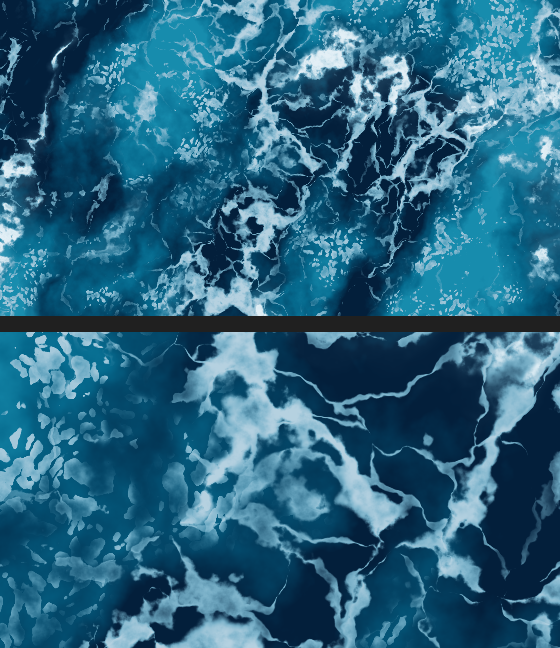
Top: the whole. Bottom: its middle third, enlarged.
This texture is drawn by a WebGL 1 fragment shader. Its source:

```glsl
precision highp float;
// Churning sea from above: teal water with lacy white foam.
// Layered noise tints the water and bends the domain; borders of cells
// make the foam web, ridged noise the thick plumes, small cells the flecks.

uniform vec2 u_resolution;

#define SWIRL 0.32          // strength of the large bends
#define CURL 0.085          // strength of the small bends
#define WATER_CONTRAST 2.9
#define WATER_LEVEL 0.63
#define WEB_SCALE 6.0
#define THREAD_SCALE 14.0
#define FLECK_SCALE 68.0
#define WEB_WIDTH 0.13
#define PLUME_WIDTH 0.065
#define FLECK_SIZE 0.46

const vec3 ABYSS = vec3(0.01, 0.12, 0.23);
const vec3 DEEP = vec3(0.01, 0.27, 0.40);
const vec3 TEAL = vec3(0.02, 0.41, 0.55);
const vec3 BRIGHT = vec3(0.09, 0.55, 0.68);
const vec3 MILK = vec3(0.44, 0.68, 0.78);
const vec3 FOAM = vec3(0.71, 0.82, 0.88);
const vec3 CREST = vec3(0.92, 0.96, 0.98);

vec2 hash2(vec2 p) {
  vec3 q = fract(p.xyx * vec3(0.1031, 0.1030, 0.0973));
  q += dot(q, q.yzx + 33.33);
  return fract((q.xx + q.yz) * q.zy);
}

float noise(vec2 p) {
  vec2 i = floor(p), f = fract(p);
  f = f * f * (3.0 - 2.0 * f);
  float low = mix(hash2(i).x, hash2(i + vec2(1.0, 0.0)).x, f.x);
  float high = mix(hash2(i + vec2(0.0, 1.0)).x, hash2(i + 1.0).x, f.x);
  return mix(low, high, f.y);
}

float layers(vec2 p) {
  float sum = 0.0, weight = 0.5;
  for (int i = 0; i < 5; i++) {
    sum += weight * noise(p);
    p = mat2(1.6, 1.2, -1.2, 1.6) * p + 7.3;
    weight *= 0.5;
  }
  return sum / 0.97;
}

// Distances to the nearest and second nearest cell points
vec2 cells(vec2 p) {
  vec2 i = floor(p), f = fract(p), nearest = vec2(9.0);
  for (int y = -1; y <= 1; y++) {
    for (int x = -1; x <= 1; x++) {
      vec2 g = vec2(float(x), float(y));
      float d = length(g + hash2(i + g + 50.0) - f);
      nearest = d < nearest.x ? vec2(d, nearest.x) : vec2(nearest.x, min(nearest.y, d));
    }
  }
  return nearest;
}

// Soft-edged foam line along cell borders
float web(vec2 p, float scale, float width, float rough) {
  vec2 d = cells(p * scale);
  float soft = scale / u_resolution.y + width * 0.5;
  return 1.0 - smoothstep(width - soft, width + soft, d.y - d.x + rough);
}

vec3 waterColor(float t) {
  vec3 c = mix(ABYSS, DEEP, clamp(t * 3.0, 0.0, 1.0));
  c = mix(c, TEAL, clamp(t * 3.0 - 1.0, 0.0, 1.0));
  return mix(c, BRIGHT, clamp(t * 3.0 - 2.0, 0.0, 1.0));
}

void main() {
  vec2 p = gl_FragCoord.xy / u_resolution.y;

  // Bent domain and streak axes leaning to the right
  vec2 bend = vec2(layers(p * 2.6 + 3.0), layers(p * 2.6 + 31.0)) - 0.5;
  vec2 curl = vec2(layers(p * 15.0 + 11.0), layers(p * 15.0 + 57.0)) - 0.5;
  vec2 q = p + SWIRL * bend + CURL * curl;
  vec2 s = vec2(0.91 * q.x - 0.42 * q.y, 0.42 * q.x + 0.91 * q.y);
  float grain = layers(p * 46.0) - 0.5;
  float clump = layers(p * 17.0 + 63.0) - 0.5;

  // Water depth
  float depth = layers(s * vec2(3.8, 1.9) + 21.0) - 0.5;
  float light = WATER_LEVEL + WATER_CONTRAST * depth + 0.2 * grain + 0.15 * clump;
  vec3 color = waterColor(clamp(light, 0.0, 1.0));

  // Where foam gathers
  float gather = smoothstep(0.38, 0.7, layers(s * vec2(5.0, 2.6) + 77.0));
  float ridge = abs(layers(s * vec2(3.4, 1.4) + 9.0) - 0.5);
  float patches = smoothstep(0.45, 0.62, layers(q * 4.0 + 43.0));

  // Web and threads, torn by the grain
  float width = 0.012 + WEB_WIDTH * gather * gather * (1.0 + 3.0 * clump);
  float lace = web(s * vec2(1.0, 0.75), WEB_SCALE, width, 0.3 * grain);
  lace *= 0.4 + 0.55 * gather;
  float thread = web(q + 4.0, THREAD_SCALE, 0.025 + 0.06 * gather, 0.4 * grain);
  thread *= 0.6 * smoothstep(0.05, 0.6, gather);

  // Plumes with frayed edges inside a milky haze
  float body = ridge + 0.2 * grain + 0.14 * clump;
  float plume = (1.0 - smoothstep(-0.02, PLUME_WIDTH, body)) * patches;
  float haze = (1.0 - smoothstep(0.0, 2.5 * PLUME_WIDTH, ridge)) * patches;

  // Flecks drifting in streaks
  float soft = 0.55 * FLECK_SCALE / u_resolution.y;
  float drift = layers(s * vec2(6.0, 2.6) + 91.0) + 0.7 * clump;
  float size = FLECK_SIZE * smoothstep(0.4, 0.7, drift);
  vec2 fleckPos = (p + 0.7 * CURL * curl) * mat2(0.9, -0.4, 0.35, 0.75);
  float spot = cells(fleckPos * FLECK_SCALE).x + 1.1 * grain;
  float fleck = (1.0 - smoothstep(size - soft, size + soft, spot)) * smoothstep(0.05, 0.2, size);
  fleck *= 0.75 * smoothstep(0.25, 0.65, light);

  // Blend foam over water
  float cover = 1.0 - (1.0 - lace) * (1.0 - thread) * (1.0 - plume) * (1.0 - fleck);
  cover *= clamp(0.88 + 1.3 * grain, 0.0, 1.0);
  color = mix(color, MILK, 0.25 * haze);
  color = mix(color, MILK, smoothstep(0.0, 0.6, cover));
  color = mix(color, FOAM, smoothstep(0.4, 0.9, cover));
  color = mix(color, CREST, 0.85 * smoothstep(0.6, 1.0, plume + 0.25 * lace * gather + 0.5 * grain));
  gl_FragColor = vec4(color, 1.0);
}
```
